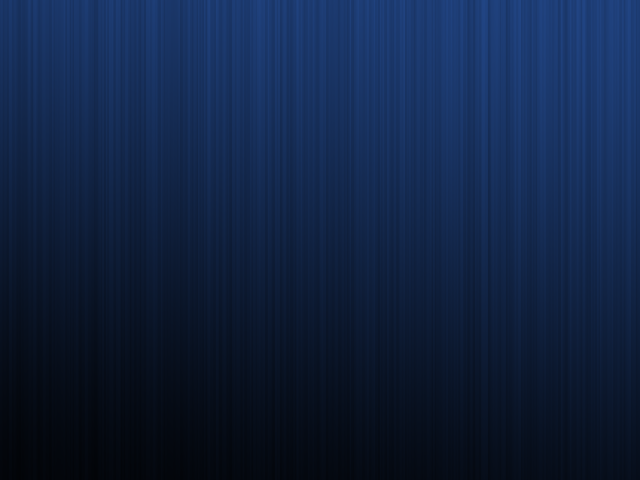
Write a Shadertoy shader that draws this texture.

```glsl
// Brushed blue metal: a tilted light falloff, brightest at the upper right,
// is scored by fine vertical strands. The strands are three octaves of
// one-dimensional cellular noise whose tones drift slowly along their length.

const vec3 STEEL_BLUE = vec3(0.25, 0.52, 1.0);

float hash(float n, float seed) {
    vec2 p = fract(vec2(n * 0.1031, (n + seed) * 0.1137) + seed * 0.071);
    p += dot(p, p.yx + 33.33);
    return fract((p.x + p.y) * p.x * 7.31);
}

// Tone of one strand in -1..1, drifting gently with height.
float strandTone(float id, float height, float seed) {
    float tone = 2.0 * hash(id, seed) - 1.0;
    float phase = 6.2832 * hash(id, seed + 17.0);
    float rate = mix(2.0, 7.0, hash(id, seed + 41.0));
    return 0.8 * tone + 0.2 * sin(height * rate + phase);
}

// Cellular noise across x: jittered strands blended by nearness.
float strands(vec2 uv, float count, float seed) {
    float x = uv.x * count;
    float cell = floor(x);
    float sum = 0.0;
    float total = 0.0;
    for (int i = -1; i <= 1; i++) {
        float id = cell + float(i);
        float center = id + mix(0.2, 0.8, hash(id, seed + 5.0));
        float weight = exp(-5.0 * (x - center) * (x - center));
        sum += weight * strandTone(id, uv.y, seed);
        total += weight;
    }
    return sum / total;
}

// Soft light rising towards the top, tilted to the right.
float lightLevel(vec2 uv, float tilt) {
    float along = uv.y + tilt * (uv.x - 0.5);
    return mix(0.03, 0.48, smoothstep(-0.25, 1.25, along));
}

void mainImage(out vec4 fragColor, in vec2 fragCoord) {
    vec2 uv = fragCoord / iResolution.xy;
    float level = lightLevel(uv, 0.3);

    // Hairline, fine and broad brush marks
    float grain = 0.50 * strands(uv, 430.0, 3.0)
                + 0.35 * strands(uv, 210.0, 11.0)
                + 0.18 * strands(uv, 70.0, 23.0);

    // Marks scale with the light but stay faintly visible in the dark
    level += grain * (0.016 + 0.15 * level);
    fragColor = vec4(STEEL_BLUE * max(level, 0.0), 1.0);
}
```
